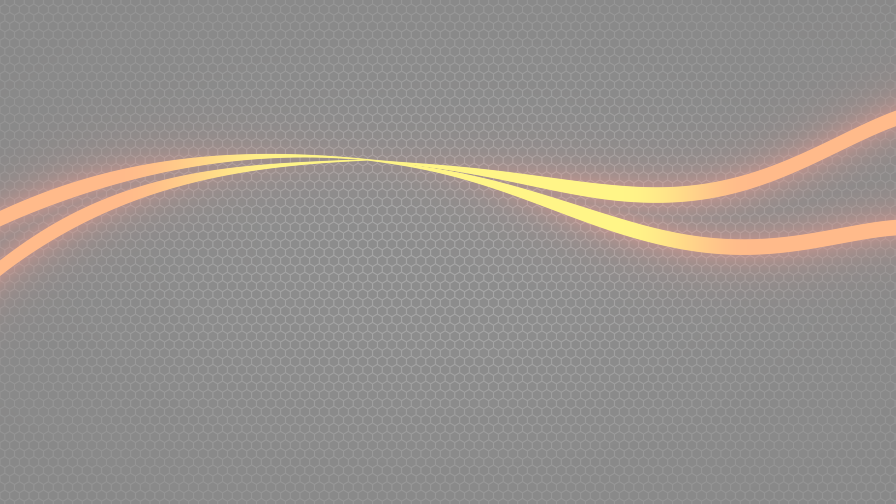
This background is drawn by a Shadertoy shader. Its source:

```glsl
// Two glowing ribbons that cross at a knot, over a grey honeycomb mesh.
// Each ribbon is a polynomial in x on either side of the knot, with a width
// that grows away from it; the mesh is a repeated hexagon distance.
#define KNOT vec2(0.729, 0.683)
#define HEX_PITCH 0.0192
#define HEX_LINE 0.06
#define THIN 0.0016
#define THICK 0.0155
#define GLOW_REACH 0.034
#define GLOW_POWER 0.42
#define GREY vec3(0.535)
#define MESH vec3(0.66)
#define GLOW vec3(0.98, 0.62, 0.57)
#define PEACH vec3(1.0, 0.73, 0.54)
#define YELLOW vec3(1.0, 0.96, 0.53)

// Distance to the nearest hexagon border, in cells
float hexBorder(vec2 p) {
    vec2 cell = vec2(1.0, 1.7320508);
    vec2 a = mod(p, cell) - 0.5 * cell;
    vec2 b = mod(p - 0.5 * cell, cell) - 0.5 * cell;
    vec2 g = abs(dot(a, a) < dot(b, b) ? a : b);
    return 0.5 - max(g.x, dot(g, vec2(0.5, 0.8660254)));
}

// Heights of the upper (x) and lower (y) ribbon centres
vec2 ribbonHeights(float x, float aspect) {
    vec2 h;
    if (x < KNOT.x) {
        float s = (KNOT.x - x) / KNOT.x;
        h = s * (vec2(0.0715, -0.0352) + s * (vec2(-0.1595, -0.0048)
          + s * vec2(-0.0289, -0.1752)));
    } else {
        float t = (x - KNOT.x) / (aspect - KNOT.x);
        h = t * (vec2(-0.1124, -0.1359) + t * (vec2(0.3049, 0.0014)
          + t * (vec2(-2.2884, -2.0616) + t * (vec2(4.1456, 3.9134)
          + t * vec2(-1.9676, -1.8519)))));
    }
    return KNOT.y + h;
}

void mainImage(out vec4 fragColor, in vec2 fragCoord) {
    float pixel = 1.0 / iResolution.y;
    float aspect = iResolution.x * pixel;
    vec2 p = fragCoord * pixel;
    vec2 fromCentre = (p - vec2(0.5 * aspect, 0.5)) / vec2(0.5 * aspect, 0.5);

    // Honeycomb, strongest in the middle of the canvas
    float light = 1.0 - smoothstep(0.1, 1.25, length(fromCentre));
    float soft = 0.6 * pixel / HEX_PITCH;
    float mesh = 1.0 - smoothstep(HEX_LINE - soft, HEX_LINE + soft,
                                  hexBorder(p / HEX_PITCH));
    vec3 colour = GREY + 0.015 * light;
    colour = mix(colour, MESH, mesh * mix(0.35, 0.9, light));

    // Signed distance to both ribbons, corrected for their slope
    vec2 height = ribbonHeights(p.x, aspect);
    vec2 slope = (ribbonHeights(p.x + 0.004, aspect)
                - ribbonHeights(p.x - 0.004, aspect)) / 0.008;
    float spread = p.x < KNOT.x
        ? smoothstep(0.0, 0.9, (KNOT.x - p.x) / KNOT.x)
        : smoothstep(0.0, 0.5, (p.x - KNOT.x) / (aspect - KNOT.x));
    float halfWidth = mix(THIN, THICK, spread);
    vec2 dist = (abs(p.y - height) - halfWidth) / sqrt(1.0 + slope * slope);

    // Glow, fading towards the knot
    float nearest = max(min(dist.x, dist.y), 0.0);
    float glow = GLOW_POWER * exp(-nearest / GLOW_REACH);
    colour = mix(colour, GLOW, glow * mix(0.3, 1.0, spread));

    // Ribbon bodies, yellow around the knot and peach at the ends
    float along = p.x / aspect;
    float warm = smoothstep(0.13, 0.33, along)
               * (1.0 - smoothstep(0.69, 0.84, along));
    vec2 cover = 1.0 - smoothstep(-0.6 * pixel, 0.6 * pixel, dist);
    colour = mix(colour, mix(PEACH, YELLOW, warm), max(cover.x, cover.y));

    fragColor = vec4(colour, 1.0);
}
```
